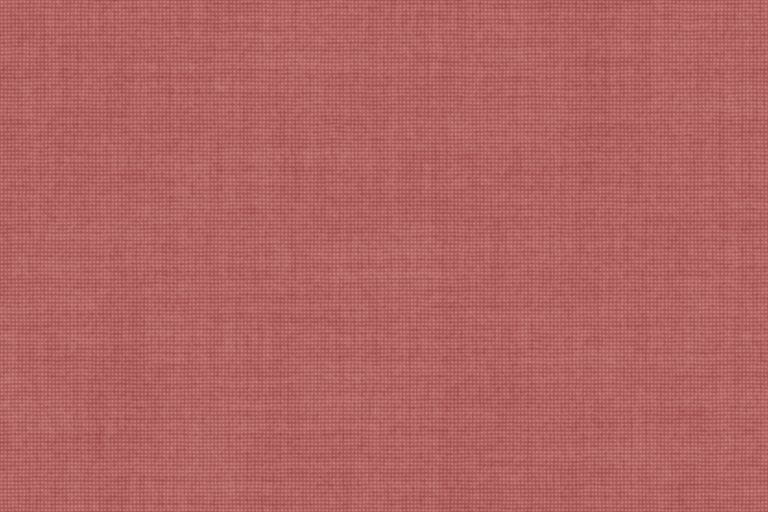
Give the GLSL for this texture, as a WebGL 2 fragment shader.

```glsl
#version 300 es
precision highp float;

uniform vec2 u_resolution;
out vec4 fragColor;

const vec2  THREADS        = vec2(208.0, 132.0); // repeats across and down
const vec3  GAP_COLOR      = vec3(0.605, 0.282, 0.275);
const vec3  THREAD_COLOR   = vec3(0.785, 0.505, 0.492);
const float BASE_TONE      = 0.495;
const float WARP_RELIEF    = 0.15;  // contrast of the upright gaps
const float WEFT_RELIEF    = 0.19;  // contrast of the level gaps
const float KNOT_RELIEF    = 0.07;  // extra light on each crossing
const float WEAVE_RELIEF   = 0.03;  // over and under alternation
const float WOBBLE         = 0.22;  // thread drift, in threads
const float WARP_STREAK    = 0.13;
const float WEFT_STREAK    = 0.15;
const float SLOW_SHARE     = 0.35;  // part of the streaks spanning many threads
const float CELL_VARIATION = 0.20;
const float CLOUD          = 0.10;
const float GRAIN          = 0.16;
const float GRAIN_SCALE    = 300.0; // grains per canvas height
const float TAU            = 6.2831853;

float hash(vec2 p) {
    vec3 q = fract(p.xyx * 0.1031);
    q += dot(q, q.yzx + 33.33);
    return fract((q.x + q.y) * q.z);
}

// Value noise, centred on zero
float noise(vec2 p) {
    vec2 cell = floor(p);
    vec2 f = fract(p);
    f = f * f * (3.0 - 2.0 * f);
    float low = mix(hash(cell), hash(cell + vec2(1.0, 0.0)), f.x);
    float high = mix(hash(cell + vec2(0.0, 1.0)), hash(cell + vec2(1.0, 1.0)), f.x);
    return mix(low, high, f.y) - 0.5;
}

float clouds(vec2 p) {
    float sum = 0.0;
    float weight = 0.6;
    for (int i = 0; i < 4; i++) {
        sum += weight * noise(p);
        p = p * 2.1 + 17.3;
        weight *= 0.55;
    }
    return sum;
}

// Plain weave: rounded crossings between soft dark gaps
float weave(vec2 threadPos, vec2 pixelSpan) {
    vec2 fade = 1.0 - smoothstep(0.45, 0.9, pixelSpan);
    vec2 ridge = -cos(TAU * threadPos) * fade;
    vec2 swing = sin(0.5 * TAU * threadPos) * fade;
    return WARP_RELIEF * ridge.x + WEFT_RELIEF * ridge.y
         + KNOT_RELIEF * ridge.x * ridge.y
         + WEAVE_RELIEF * swing.x * swing.y;
}

// Uneven dye and thickness running along each thread
float streaks(vec2 uv, vec2 threadPos) {
    float warp = noise(vec2(threadPos.x, uv.y * 6.0 + 40.0))
               + SLOW_SHARE * noise(vec2(threadPos.x * 0.23 + 90.0, uv.y * 3.0));
    float weft = noise(vec2(uv.x * 9.0 + 70.0, threadPos.y))
               + SLOW_SHARE * noise(vec2(uv.x * 4.0, threadPos.y * 0.27 + 30.0));
    return WARP_STREAK * warp + WEFT_STREAK * weft;
}

void main() {
    vec2 uv = gl_FragCoord.xy / u_resolution;
    vec2 p = gl_FragCoord.xy / u_resolution.y;

    // Threads drift slightly out of line
    vec2 threadPos = uv * THREADS;
    threadPos += WOBBLE * vec2(noise(p * vec2(22.0, 30.0)),
                               noise(p * vec2(26.0, 20.0) + 50.0));

    float tone = BASE_TONE;
    tone += weave(threadPos, THREADS / u_resolution);
    tone += streaks(uv, threadPos);
    tone += CELL_VARIATION * noise(threadPos + 200.0);

    // Broad fading and fine fibre grain
    tone += CLOUD * clouds(p * vec2(5.0, 4.0));
    tone += GRAIN * noise(p * GRAIN_SCALE);

    vec3 color = mix(GAP_COLOR, THREAD_COLOR, clamp(tone, 0.0, 1.0));
    fragColor = vec4(color, 1.0);
}
```
